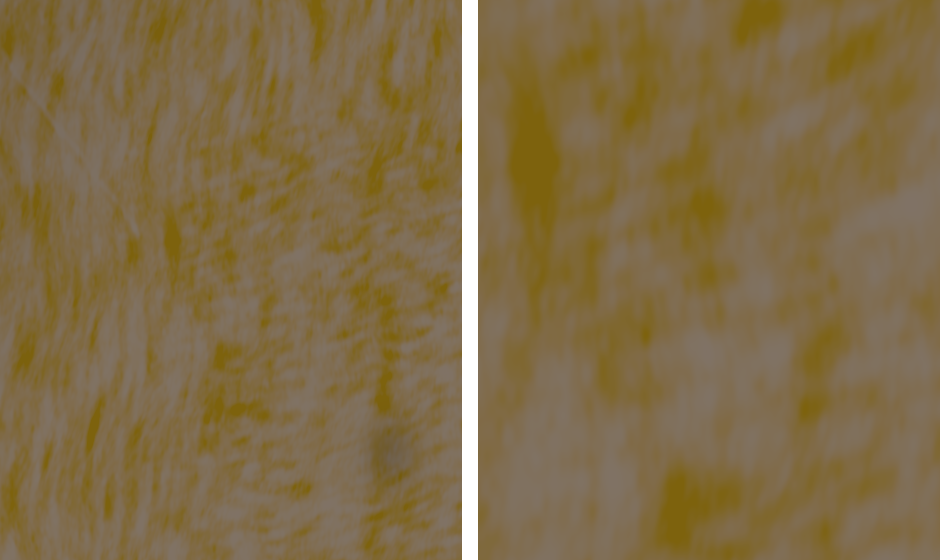
Left, the full canvas; right, a detail of the centre.
A WebGL 1 fragment shader for this texture:

```glsl
precision highp float;
uniform vec2 u_resolution;

// Palette, from bare chalky wash to saturated ochre
const vec3 PALE_WASH = vec3(0.492, 0.442, 0.395);
const vec3 MID_WASH = vec3(0.492, 0.410, 0.280);
const vec3 DEEP_OCHRE = vec3(0.480, 0.376, 0.050);

// Grain sizes as width and height, in canvas heights
const vec2 CLOUD_SIZE = vec2(0.075, 0.17);
const vec2 BLOT_SIZE = vec2(0.024, 0.045);
const vec2 STREAK_SIZE = vec2(0.012, 0.058);
const vec2 FLECK_SIZE = vec2(0.028, 0.015);
const vec2 FIBRE_SIZE = vec2(0.005, 0.012);

// Strength of each layer
const float CLOUD_GAIN = 0.42;
const float BLOT_GAIN = 0.42;
const float STROKE_GAIN = 0.66;
const float FIBRE_GAIN = 0.27;
const float VEIN_GAIN = 0.85;
const float SCRATCH_GAIN = 1.15;

const float BASE_OCHRE = 0.355;
const float CONTRAST = 0.215;
const float SKEW = 0.035;
const float STREAK_LEAN = 0.10;
const float FLECK_TILT = 0.32;

vec3 hash3(vec2 cell) {
  vec3 q = fract(cell.xyx * vec3(0.1031, 0.1030, 0.0973));
  q += dot(q, q.yxz + 33.33);
  return fract((q.xxy + q.yzz) * q.zyx);
}

// Cellular noise: one soft signed spot per cell, about unit variance
float spotNoise(vec2 p) {
  vec2 cell = floor(p);
  float sum = 0.0;
  for (int j = -1; j <= 1; j++) {
    for (int i = -1; i <= 1; i++) {
      vec2 neighbour = cell + vec2(float(i), float(j));
      vec3 h = hash3(neighbour + 71.0);
      vec2 d = p - neighbour - h.xy;
      float falloff = max(0.0, 1.0 - dot(d, d));
      sum += (h.z * 2.0 - 1.0) * falloff * falloff;
    }
  }
  return sum * 2.2;
}

// Layered sines bend the brush strokes
vec2 warp(vec2 p) {
  return vec2(
    0.010 * sin(9.0 * p.y + 4.0 * p.x) + 0.004 * sin(27.0 * p.y - 15.0 * p.x),
    0.008 * sin(13.0 * p.x + 5.0 * p.y) + 0.003 * sin(41.0 * p.x - 9.0 * p.y));
}

float band(float offset, float width) {
  return exp(-offset * offset / (width * width));
}

float segmentDistance(vec2 p, vec2 a, vec2 b) {
  vec2 ab = b - a;
  return length(p - a - ab * clamp(dot(p - a, ab) / dot(ab, ab), 0.0, 1.0));
}

// Two shallow scratches meeting in a V
float scratchDistance(vec2 p) {
  vec2 foot = vec2(0.247, 0.58);
  vec2 bend = vec2(0.30, 0.69);
  float left = segmentDistance(p, vec2(-0.01, 0.93), foot);
  float right = min(segmentDistance(p, foot, bend),
                    segmentDistance(p, bend, vec2(0.37, 0.80)));
  return min(left, right);
}

// Long wandering bands of gathered pigment
float veins(vec2 p) {
  float rightPath = 0.67 + 0.09 * smoothstep(0.30, 0.62, p.y)
                  - 0.03 * smoothstep(0.65, 0.95, p.y);
  float middlePath = 0.28 + 0.11 * smoothstep(0.45, 0.95, p.y);
  return band(p.x - rightPath, 0.017)
       + 0.6 * band(p.x - middlePath, 0.018) * smoothstep(0.35, 0.6, p.y)
       + 0.7 * band(p.x - 0.08, 0.011) * band(p.y - 0.58, 0.24);
}

void main() {
  vec2 p = gl_FragCoord.xy / u_resolution.y;
  vec2 q = p + warp(p);

  // Long strokes at the left and top, short tilted dabs at the lower right
  float dabs = smoothstep(0.20, 0.55, q.x) * (1.0 - smoothstep(0.62, 0.88, q.y));
  dabs = 0.08 + 0.80 * dabs;
  vec2 leaning = vec2(q.x - STREAK_LEAN * q.y, q.y);
  vec2 tilted = vec2(q.x, q.y - FLECK_TILT * q.x);
  float strokes = mix(spotNoise(leaning / STREAK_SIZE),
                      spotNoise(tilted / FLECK_SIZE + 19.0), dabs);
  strokes /= length(vec2(dabs, 1.0 - dabs));

  float pigment = CLOUD_GAIN * spotNoise(q / CLOUD_SIZE + 5.0)
                + BLOT_GAIN * spotNoise(leaning / BLOT_SIZE + 43.0)
                + STROKE_GAIN * strokes
                + FIBRE_GAIN * spotNoise(leaning / FIBRE_SIZE)
                + VEIN_GAIN * veins(q);

  // Pale scratch with pigment caught along its lower edge
  vec2 s = p + 0.35 * warp(p * 1.7);
  float wear = 0.75 + 0.25 * sin(47.0 * p.y + 21.0 * p.x);
  pigment -= SCRATCH_GAIN * wear * band(scratchDistance(s), 0.005);
  pigment += 0.6 * wear * band(scratchDistance(s + vec2(0.004, 0.011)), 0.006);

  // Ochre amount to colour
  float ochre = BASE_OCHRE + CONTRAST * pigment + SKEW * pigment * pigment;
  ochre = clamp(ochre, 0.0, 1.0);
  vec3 color = mix(PALE_WASH, MID_WASH, min(ochre / 0.35, 1.0));
  color = mix(color, DEEP_OCHRE, max(ochre - 0.35, 0.0) / 0.65);

  // Uneven light and one dusky stain
  float light = 0.96 + 0.06 * smoothstep(0.0, 0.6, p.x + 0.6 * (1.0 - p.y));
  float stain = band(length((q - vec2(0.69, 0.19)) / vec2(0.045, 0.06)), 1.0);
  color *= light * (1.0 - 0.13 * stain);

  gl_FragColor = vec4(color, 1.0);
}
```
